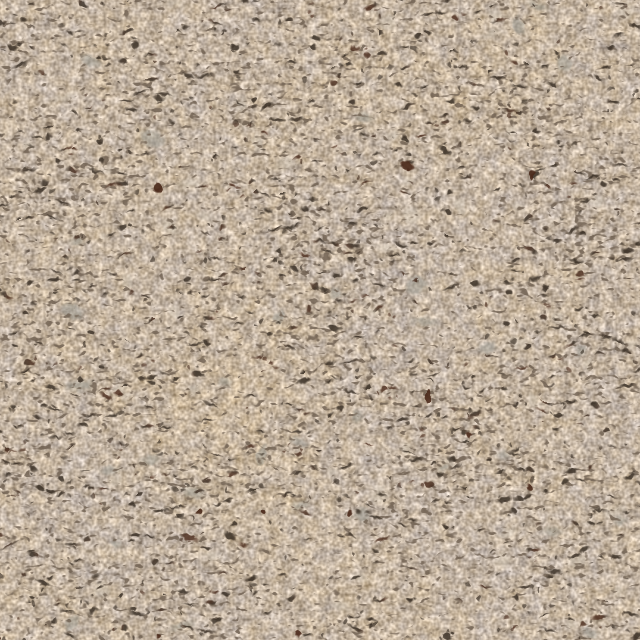
A WebGL 2 fragment shader for this texture:

```glsl
#version 300 es
precision highp float;
// Polished beige granite: fine sandy grain with dark, mostly level mineral flecks.

uniform vec2 u_resolution;
out vec4 fragColor;

vec2 hash2(vec2 p) {
    vec3 h = fract(p.xyx * vec3(0.1031, 0.1030, 0.0973));
    h += dot(h, h.yzx + 33.33);
    return fract((h.xx + h.yz) * h.zy);
}

float cornerSlope(vec2 cell, vec2 offset) {
    float angle = 6.28318 * hash2(cell).x;
    return dot(vec2(cos(angle), sin(angle)), offset);
}

// Gradient noise, roughly -1 to 1
float gradientNoise(vec2 p) {
    vec2 cell = floor(p);
    vec2 f = p - cell;
    vec2 blend = f * f * f * (f * (f * 6.0 - 15.0) + 10.0);
    vec2 e = vec2(1.0, 0.0);
    float low = mix(cornerSlope(cell, f), cornerSlope(cell + e.xy, f - e.xy), blend.x);
    float high = mix(cornerSlope(cell + e.yx, f - e.yx), cornerSlope(cell + e.xx, f - e.xx), blend.x);
    return 1.4 * mix(low, high, blend.y);
}

vec2 warp(vec2 p, float frequency, float amount) {
    float dx = gradientNoise(p * frequency + 17.0);
    float dy = gradientNoise(p * frequency + 71.0);
    return p + amount * vec2(dx, dy);
}

mat2 rotation(float angle) {
    float c = cos(angle);
    float s = sin(angle);
    return mat2(c, s, -s, c);
}

// Coverage of scattered ellipses, one candidate in each grid cell
float grains(vec2 p, float cells, float chance, vec2 radius, float softness, float seed) {
    vec2 home = floor(p * cells);
    float coverage = 0.0;
    for (int y = -1; y <= 1; y++) {
        for (int x = -1; x <= 1; x++) {
            vec2 cell = home + vec2(x, y);
            vec2 place = hash2(cell + seed);
            vec2 kind = hash2(cell + seed + 31.7);
            vec2 shape = hash2(cell + seed + 57.3);
            vec2 size = radius * mix(vec2(0.55), vec2(1.5), shape * shape);
            vec2 q = rotation(kind.y - 0.5) * (p - (cell + place) / cells);
            float edge = (length(q / size) - 1.0) * size.y;
            float grain = 1.0 - smoothstep(-softness, softness, edge);
            coverage = max(coverage, grain * step(kind.x, chance));
        }
    }
    return coverage;
}

// Sandy ground with slow shifts between warm and grey
vec3 groundColor(vec2 p) {
    float tone = 0.34 * gradientNoise(p * 48.0)
               + 0.50 * gradientNoise(p * 112.0 + 9.0)
               + 0.55 * gradientNoise(p * 205.0 + 23.0);
    float warmth = 0.6 * gradientNoise(p * 4.0 + 3.0)
                 + gradientNoise(p * 34.0 + 41.0)
                 + 0.6 * gradientNoise(p * 90.0 + 63.0);
    vec3 ground = vec3(0.775, 0.712, 0.638) + 0.27 * tone;
    return ground + warmth * vec3(0.018, 0.004, -0.028);
}

// Soft streaks, wider than they are tall
float streaks(vec2 p, float crowding) {
    vec2 q = warp(p, 40.0, 0.004);
    float n = 0.70 * gradientNoise(q * vec2(58.0, 118.0) + 5.0)
            + 0.50 * gradientNoise(q * vec2(125.0, 205.0) + 83.0);
    return smoothstep(0.20, 0.62, n + 0.20 * crowding);
}

void main() {
    vec2 p = gl_FragCoord.xy / u_resolution.y;
    float crowding = gradientNoise(p * vec2(5.0, 9.0) + 13.0)
                   + 0.7 * gradientNoise(p * vec2(14.0, 24.0) + 29.0);
    vec2 ragged = warp(warp(p, 85.0, 0.0035), 190.0, 0.0015);
    vec3 color = groundColor(p);

    // Cloudy quartz patches, pale and blue-grey
    float pale = grains(ragged, 13.0, 0.25, vec2(0.012, 0.009), 0.005, 101.0);
    float bluish = grains(ragged, 11.0, 0.22, vec2(0.014, 0.010), 0.005, 211.0);
    color = mix(color, vec3(0.83, 0.79, 0.73), 0.45 * pale);
    color = mix(color, vec3(0.60, 0.60, 0.57), 0.50 * bluish);

    // Grey-brown streaks
    color = mix(color, vec3(0.44, 0.38, 0.32), 0.85 * streaks(p, crowding));

    // Dark mica flecks, gathered where the stone is crowded
    float chance = 0.28 + 0.22 * crowding;
    float flecks = grains(ragged, 44.0, chance, vec2(0.0075, 0.0028), 0.0016, 307.0);
    float specks = grains(ragged, 62.0, 0.16, vec2(0.0034, 0.0026), 0.0015, 401.0);
    float redness = smoothstep(0.1, 0.6, gradientNoise(p * 22.0 + 91.0));
    vec3 mica = mix(vec3(0.23, 0.19, 0.15), vec3(0.31, 0.19, 0.13), redness);
    color = mix(color, mica, max(0.85 * flecks, 0.65 * specks));

    // Rare rust-brown garnets
    float garnets = grains(ragged, 9.0, 0.16, vec2(0.0065, 0.0065), 0.0016, 503.0);
    color = mix(color, vec3(0.29, 0.16, 0.10), 0.9 * garnets);

    fragColor = vec4(clamp(color, 0.0, 1.0), 1.0);
}
```
